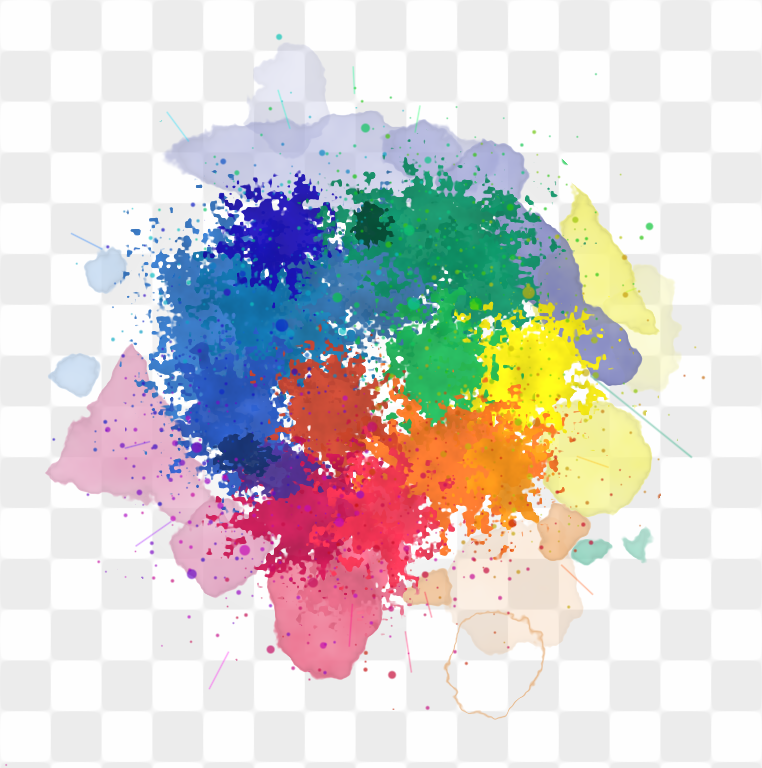
Reproduce this background procedurally as a Shadertoy shader.

```glsl
// A rainbow burst of paint and powder over a pale checkerboard.
// Translucent washes lie below; speckled, spiky powder bursts are layered
// on them, then hashed droplets and radial streaks.
#define CHECKS 15.0  // squares across the canvas
#define WOBBLE 5.0   // unevenness of the wash outlines
#define SPECKLE 1.8  // breakup of the burst rims
#define SPIKES 0.65  // radial unevenness of the bursts
#define DROPS 0.38   // likelihood of a droplet
#define SOFT 0.15    // edge softness, percent of canvas height
#define TAU 6.2831853

const vec3 LILAC = vec3(.62, .64, .84), SLATE = vec3(.47, .49, .74),
    LEMON = vec3(.96, .95, .45), ROSE = vec3(.88, .58, .72),
    CORAL = vec3(.93, .43, .55), PEACH = vec3(.95, .72, .5),
    SKY = vec3(.73, .83, .94), MINT = vec3(.5, .82, .72),
    GREEN = vec3(.05, .56, .39), BLUE = vec3(.16, .34, .75);

vec3 col;   // paint so far
vec2 p, w;  // position in percent of height, plain and wobbled

float hash(vec2 v) {
    vec3 q = fract(v.xyx * .1031);
    q += dot(q, q.yzx + 33.33);
    return fract((q.x + q.y) * q.z);
}

float noise(vec2 v) {
    vec2 i = floor(v), f = fract(v), e = vec2(1, 0);
    f *= f * (3. - 2. * f);
    return mix(mix(hash(i), hash(i + e), f.x),
               mix(hash(i + e.yx), hash(i + e.xx), f.x), f.y);
}

float fbm(vec2 v) {
    float sum = 0., amp = .5;
    for (int i = 0; i < 4; i++, amp *= .5, v = v * 2.03 + 17.) sum += amp * noise(v);
    return sum;
}

vec3 hue(float h) {
    return clamp(abs(fract(h + vec3(0, 2, 1) / 3.) * 6. - 3.) - 1., 0., 1.);
}

// Signed distances; an oval is centre and radii
float oval(vec4 o) { return (length((w - o.xy) / o.zw) - 1.) * min(o.z, o.w); }

float segment(vec2 v, vec2 a, vec2 b) {
    b -= a;
    v -= a;
    return length(v - b * clamp(dot(v, b) / dot(b, b), 0., 1.));
}

float side(vec2 a, vec2 b) {
    vec2 v = normalize(b - a);
    return dot(w - a, vec2(v.y, -v.x));
}

float wedge(vec2 a, vec2 b, vec2 c) {
    return max(side(a, b), max(side(b, c), side(c, a)));
}

// Translucent wash with a darker rim and uneven pigment
void wash(float d, vec3 tint, float alpha) {
    float rim = exp(-3. * abs(d + .3)), pigment = .7 + .6 * fbm(p * .15);
    col = mix(col, tint * (1. - .1 * rim), smoothstep(SOFT, -SOFT, d) * min(alpha * pigment, 1.));
}

// Powder burst: solid heart, spiky and speckled rim
void burst(vec4 o, vec3 tint) {
    vec2 q = (p - o.xy) / o.zw;
    float reach = length(q);
    if (reach > 2.2) return;
    float spike = noise(q / max(reach, .01) * 5. + o.xy) - .5;
    float grain = .55 * noise(p * .9 + o.xy) + .45 * noise(p * 2.1 - o.xy) - .5;
    float cover = 1. - reach + SPIKES * spike + SPECKLE * grain * smoothstep(.1, 1., reach);
    tint *= .8 + .4 * fbm(p * .3 + o.xy);
    col = mix(col, tint, .93 * smoothstep(-.06, .16, cover));
}

void mainImage(out vec4 fragColor, in vec2 fragCoord) {
    p = 100. * fragCoord / iResolution.y;
    w = p + WOBBLE * (vec2(fbm(p * .25), fbm(p * .25 + 40.)) - .47);

    // Checkerboard, whitened towards the middle
    vec2 wave = sin(vec2(fragCoord.x, iResolution.y - fragCoord.y) * CHECKS / iResolution.x * TAU * .5);
    col = vec3(mix(.925, .995, smoothstep(-.04, .04, wave.x * wave.y)));
    col = mix(col, vec3(1), .8 * smoothstep(36., 14., length(p - vec2(46, 51))));

    // Pale washes
    wash(oval(vec4(37.5, 87, 5, 7)), LILAC, .25);
    wash(oval(vec4(43, 79, 21, 6)), LILAC, .5);
    wash(oval(vec4(54, 80.5, 5, 3.5)), LILAC, .5);
    wash(oval(vec4(63, 77, 6, 4.5)), LILAC, .75);
    wash(oval(vec4(13.8, 65, 2, 3)), SKY, .7);
    wash(oval(vec4(9.5, 51, 2.6, 3)), SKY, .65);
    wash(oval(vec4(84, 57, 5, 8)), LEMON, .3);
    wash(wedge(vec2(69, 58), vec2(86, 57), vec2(75, 77)), LEMON, .75);
    wash(oval(vec4(77, 40.5, 7, 7.5)), LEMON, .7);
    wash(segment(w, vec2(67, 71), vec2(79, 54)) - 3.4, SLATE, .85);
    wash(wedge(vec2(6, 39), vec2(30, 30), vec2(18, 55)), ROSE, .65);
    wash(oval(vec4(29, 29, 7, 5.5)), ROSE, .7);
    wash(oval(vec4(42.5, 20.5, 7, 8.5)), CORAL, .85);
    wash(oval(vec4(67, 24, 8.5, 9)), PEACH, .25);
    wash(oval(vec4(73, 31, 3.5, 3)), PEACH, .8);
    wash(oval(vec4(56.6, 23, 3.4, 2.8)), PEACH, .7);
    wash(abs(oval(vec4(64.5, 13.5, 6, 6.5))) - .12, PEACH, .75);
    wash(oval(vec4(77, 27.7, 2, 1.7)), MINT, .7);
    wash(oval(vec4(83, 28.7, 2.1, 1.2)), MINT, .6);

    // Powder bursts, cool to warm
    burst(vec4(29, 56, 9, 14), vec3(.18, .45, .77));
    burst(vec4(37, 59, 9, 8), vec3(.06, .45, .67));
    burst(vec4(31, 46, 7, 8), BLUE);
    burst(vec4(37, 69, 6, 6), vec3(.1, .05, .7));
    burst(vec4(49, 63, 9, 8), vec3(.2, .43, .65));
    burst(vec4(56, 69.5, 11, 7), GREEN);
    burst(vec4(63, 63.5, 6.5, 8), GREEN);
    burst(vec4(48, 70.5, 2, 3), GREEN * .5);
    burst(vec4(67.5, 51, 8.5, 8), vec3(1, .95, .04));
    burst(vec4(57, 53, 6.5, 8), vec3(.1, .7, .33));
    burst(vec4(46, 25.5, 7, 6), CORAL);
    burst(vec4(58, 39.5, 11, 8), vec3(.97, .44, .13));
    burst(vec4(66, 38.5, 4.5, 6), vec3(.99, .6, .1));
    burst(vec4(43.6, 46.5, 6.5, 7), vec3(.78, .25, .16));
    burst(vec4(40.5, 33.5, 9, 7), vec3(.78, .08, .32));
    burst(vec4(50, 33, 7, 7), vec3(.94, .2, .32));
    burst(vec4(36.5, 38.5, 4.5, 3.2), vec3(.3, .2, .6));
    burst(vec4(31.5, 41, 4, 1.8), BLUE * .6);

    // Droplets in grids of growing cells, tinted by direction
    vec2 hub = vec2(48, 50), ray = p - hub;
    float turn = atan(ray.y, ray.x) / TAU;
    for (float i = 0.; i < 4.; i++) {
        vec2 g = p / (1.2 + i) + i * 7.3, id = floor(g) + i * 61.;
        vec2 jitter = vec2(hash(id + 5.), hash(id + 9.)) - .5;
        float chance = DROPS * smoothstep(45., 20., length(ray)) / (1. + .6 * i);
        float radius = mix(.06, .22, pow(hash(id + 13.), 2.));
        float d = (length(fract(g) - .5 - .5 * jitter) - radius) * (1.2 + i);
        vec3 ink = .05 + .72 * hue(.17 + turn + .25 * jitter.x);
        col = mix(col, ink, .7 * step(hash(id), chance) * smoothstep(SOFT, -SOFT, d));
    }

    // Flung streaks
    for (float i = 0.; i < 14.; i++) {
        float a = hash(vec2(i, 3)), r = 27. + 13. * hash(vec2(i, 8));
        vec2 dir = vec2(cos(a * TAU), sin(a * TAU)), start = hub + dir * r;
        float d = segment(p, start, start + dir * (1. + 5. * hash(vec2(i, 12))));
        col = mix(col, hue(.17 + a), .4 * smoothstep(SOFT, -SOFT, d - .08));
    }
    wash(segment(p, vec2(77, 51), vec2(90, 40.5)) - .12, MINT, .7);
    fragColor = vec4(col, 1);
}
```
